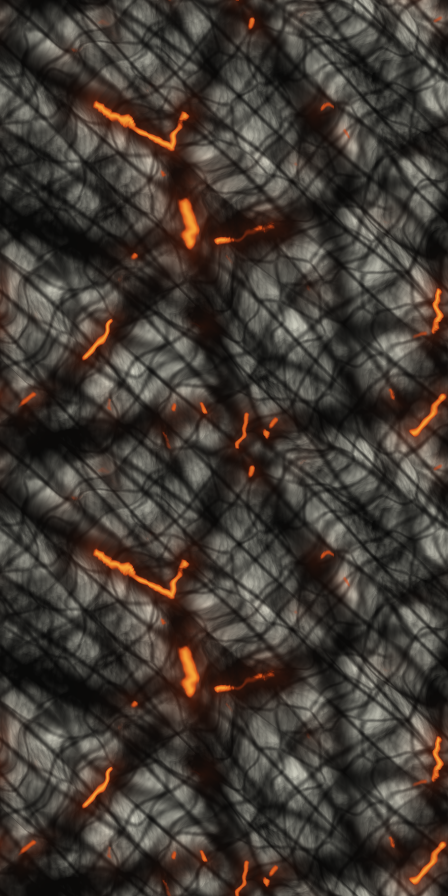
This texture is drawn by a WebGL 1 fragment shader. Its source:

```glsl
precision highp float;
uniform vec2 u_resolution;

const float TAU = 6.28319;
const vec2 REPEATS = vec2(1.0, 2.0);
const vec3 STONE = vec3(1.0, 1.0, 0.93);
const vec3 SCORCH = vec3(0.34, 0.10, 0.03);
const vec3 EMBER = vec3(0.78, 0.22, 0.07);
const vec3 AMBER = vec3(0.96, 0.64, 0.22);

vec2 hash2(vec2 p) {
  vec2 h = vec2(dot(p, vec2(127.1, 311.7)), dot(p, vec2(269.5, 183.3)));
  return fract(sin(h) * 43758.5);
}

// Wrapping cellular noise: nearest distance, gap to the second nearest
vec2 cellular(vec2 uv, vec2 period) {
  vec2 q = uv * period;
  vec2 near = vec2(8.0);
  for (int y = -1; y <= 1; y++) {
    for (int x = -1; x <= 1; x++) {
      vec2 cell = floor(q) + vec2(float(x), float(y));
      vec2 id = floor(mod(cell + 0.5, period));
      float d = length(cell + hash2(id + period) - q);
      near = d < near.x ? vec2(d, near.x) : vec2(near.x, min(near.y, d));
    }
  }
  return vec2(near.x, near.y - near.x);
}

// Layered sines that bend the domain without breaking the wrap
vec2 sway(vec2 p, float freq) {
  vec2 s = vec2(0.0);
  for (int i = 1; i <= 4; i++) {
    float k = float(i);
    s += sin(TAU * (freq * k * p.yx + (k + 1.0) * p) + k * vec2(1.7, 4.1)) / k;
  }
  return s;
}

float roughness(vec2 p) {
  float sum = 0.0, amp = 0.5;
  vec2 period = vec2(8.0, 6.0);
  for (int i = 0; i < 5; i++) {
    sum += amp * cellular(p + 0.07 * sum * vec2(1.0, -1.0), period).x;
    period *= 2.0;
    amp *= 0.62;
  }
  return sum;
}

float veins(vec2 p, vec2 period, float width) {
  return 1.0 - smoothstep(0.0, width, cellular(p, period).y);
}

vec2 wrapped(vec2 d) {
  return d - floor(d + 0.5);
}

float segment(vec2 p, vec2 a, vec2 b) {
  vec2 along = b - a, d = wrapped(p - 0.5 * (a + b));
  return length(d - along * clamp(dot(d, along) / dot(along, along), -0.5, 0.5));
}

float bend(vec2 p, vec2 a, vec2 b, vec2 c) {
  return min(segment(p, a, b), segment(p, b, c));
}

float blob(vec2 p, vec2 centre, float radius) {
  vec2 d = wrapped(p - centre) / radius;
  return exp(-dot(d, d));
}

// Hot core and surrounding glow
vec2 ember(vec2 p, vec2 a, vec2 b, float width) {
  float d = segment(p, a, b);
  return vec2(1.0 - smoothstep(0.0, width, d), exp(-d / (2.6 * width)));
}

// Distance to the network of fissures between plates
float fissures(vec2 p) {
  float d = bend(p, vec2(0.53, 1.0), vec2(0.39, 0.67), vec2(0.42, 0.47));
  d = min(d, bend(p, vec2(0.0, 0.90), vec2(0.20, 0.77), vec2(0.39, 0.67)));
  d = min(d, bend(p, vec2(0.42, 0.47), vec2(0.62, 0.49), vec2(0.78, 0.57)));
  d = min(d, bend(p, vec2(0.55, 0.97), vec2(0.68, 0.77), vec2(0.78, 0.57)));
  d = min(d, bend(p, vec2(0.0, 0.52), vec2(0.23, 0.44), vec2(0.42, 0.47)));
  d = min(d, bend(p, vec2(0.36, 0.38), vec2(0.16, 0.17), vec2(0.0, 0.01)));
  d = min(d, bend(p, vec2(0.43, 0.45), vec2(0.50, 0.14), vec2(0.54, 0.0)));
  d = min(d, bend(p, vec2(0.0, 0.0), vec2(0.26, 0.04), vec2(0.48, 0.08)));
  d = min(d, bend(p, vec2(0.55, 0.03), vec2(0.80, 0.08), vec2(1.0, 0.11)));
  d = min(d, 0.01 + bend(p, vec2(0.74, 0.53), vec2(0.77, 0.22), vec2(0.80, 0.09)));
  return min(d, 0.01 + bend(p, vec2(0.98, 0.45), vec2(0.98, 0.12), vec2(0.92, 0.03)));
}

vec2 embers(vec2 p, float crack) {
  vec2 heat = ember(p, vec2(0.21, 0.765), vec2(0.38, 0.67), 0.013);
  heat = max(heat, ember(p, vec2(0.38, 0.67), vec2(0.41, 0.74), 0.012));
  heat = max(heat, ember(p, vec2(0.41, 0.55), vec2(0.425, 0.46), 0.021));
  heat = max(heat, ember(p, vec2(0.49, 0.46), vec2(0.61, 0.50), 0.013));
  heat = max(heat, ember(p, vec2(0.19, 0.20), vec2(0.25, 0.28), 0.010));
  heat = max(heat, ember(p, vec2(0.97, 0.26), vec2(0.98, 0.35), 0.012));
  heat = max(heat, ember(p, vec2(0.92, 0.03), vec2(0.99, 0.11), 0.012));
  heat = max(heat, 0.7 * ember(p, vec2(0.53, 0.0), vec2(0.55, 0.07), 0.009));
  // Scattered sparks survive only close to a fissure
  for (int i = 0; i < 32; i++) {
    vec2 at = hash2(vec2(float(i), 7.0));
    vec2 reach = 0.018 * (hash2(vec2(float(i), 19.0)) - 0.5) + 0.003;
    heat = max(heat, 0.8 * exp(-crack * 14.0) * ember(p, at - reach, at + reach, 0.011));
  }
  return heat;
}

void main() {
  vec2 p = fract(gl_FragCoord.xy / u_resolution * REPEATS);
  vec2 q = p + 0.012 * sway(p, 2.0);
  float rough = roughness(q);
  vec2 ragged = p + 0.004 * sway(p, 9.0) + 0.02 * (rough - 0.55);

  // Mottled stone with fine upright grain and broad patches
  float grain = cellular(q, vec2(100.0, 32.0)).x - 0.45;
  float light = 0.41 + 0.85 * (0.55 - rough) - 0.13 * grain;
  light += 0.03 * sway(p, 1.0).x - 0.22 * blob(p, vec2(0.09, 0.61), 0.13);
  light += 0.25 * blob(p, vec2(0.78, 0.66), 0.035);
  light += 0.14 * (blob(p, vec2(0.37, 0.22), 0.07) + blob(p, vec2(0.08, 0.36), 0.07));

  // Diagonal strands and curled hairlines
  light *= 1.0 - 0.60 * veins(vec2(q.x + q.y, q.y), vec2(12.0, 4.0), 0.28);
  light *= 1.0 - 0.45 * veins(vec2(q.x - q.y, q.y), vec2(10.0, 3.0), 0.24);
  light *= 1.0 - 0.40 * veins(q + 0.01 * sway(p, 4.0), vec2(11.0), 0.16);

  float crack = fissures(ragged);
  light *= mix(0.22, 1.0, smoothstep(0.006, 0.062, crack));
  vec3 color = STONE * clamp(light, 0.035, 0.8);

  // Glow first, then the broken molten cores
  vec2 heat = embers(ragged, crack);
  float core = heat.x * (1.0 - 0.7 * smoothstep(0.5, 0.8, rough));
  color += SCORCH * heat.y * (1.3 - rough);
  color = mix(color, mix(EMBER, AMBER, core * core), smoothstep(0.1, 0.6, core));
  gl_FragColor = vec4(color, 1.0);
}
```
